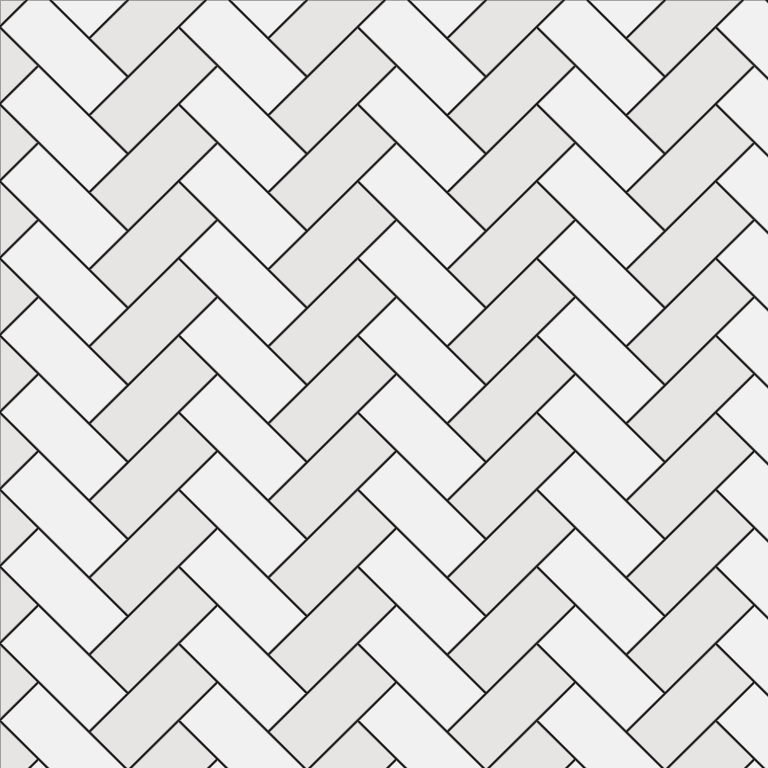
This pattern is drawn by a WebGL 1 fragment shader. Its source:

```glsl
precision highp float;
// Herringbone of pale bricks with thin dark joints: white bricks slope down
// to the right, grey ones slope up. Each brick family is folded into one
// diagonal cell, and the joints come from the distance to the cell's sides.

uniform vec2 u_resolution;

#define BRICK_LONG 0.11654       // horizontal extent of the long side
#define BRICK_SHORT 0.05072      // horizontal extent of the short side
#define STRETCH 1.011            // slight vertical squash of the diagonals
#define ORIGIN vec2(-0.0005, 0.0351)  // left corner of a white brick, from top left
#define JOINT_WIDTH 0.0030
#define SOFTNESS 1.3             // width of the joint's edge ramp in pixels
#define FRAME_WIDTH 0.00045      // faint hairline along the left and top sides
#define WHITE vec3(0.946, 0.945, 0.947)
#define GREY vec3(0.902, 0.898, 0.890)
#define INK vec3(0.105, 0.095, 0.097)

// Position along (x) and across (y) a brick of one family; slope is +1 for
// bricks running down to the right and -1 for those running up.
vec2 brickCoords(vec2 p, float slope) {
  p.x = mod(p.x, 2.0 * BRICK_LONG);
  float across = mod(0.5 * (p.x - slope * p.y), BRICK_SHORT);
  return vec2(p.x - across, across);
}

// Distance to the nearest side, negative outside the brick.
float sideDistance(vec2 c) {
  vec2 d = min(c, vec2(BRICK_LONG, BRICK_SHORT) - c);
  return min(d.x, d.y) * sqrt(2.0);
}

// Antialiased coverage of a band reaching halfWidth from its centre.
float band(float dist, float halfWidth, float ramp) {
  return clamp((halfWidth - dist) / ramp + 0.5, 0.0, 1.0);
}

void main() {
  float pixel = 1.0 / u_resolution.y;
  vec2 uv = gl_FragCoord.xy * pixel;
  uv.y = 1.0 - uv.y;
  vec2 p = (uv - ORIGIN) * vec2(1.0, STRETCH);

  // The two families tile the plane, so only one contains each point
  float white = sideDistance(brickCoords(p, 1.0));
  float grey = sideDistance(brickCoords(p - BRICK_LONG, -1.0));
  vec3 color = white > grey ? WHITE : GREY;

  // Joints and border hairline
  float joint = band(abs(max(white, grey)), 0.5 * JOINT_WIDTH, SOFTNESS * pixel);
  float frame = band(min(uv.x, uv.y), FRAME_WIDTH, pixel);
  color = mix(color, INK, max(joint, frame));

  gl_FragColor = vec4(color, 1.0);
}
```
